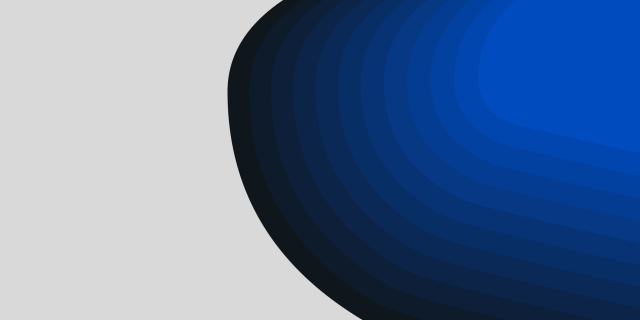
A Shadertoy shader for this background:

```glsl
// Stepped blue blob: nested curved layers, dark rim to bright core, on light grey.

const int   LAYERS     = 12;
const float EASE       = 0.06;  // widens the spacing towards the core
const vec3  BACKGROUND = vec3(0.851);
const vec3  RIM_COLOR  = vec3(0.060, 0.085, 0.110);
const vec3  CORE_COLOR = vec3(0.000, 0.294, 0.745);

// Edge curves: three joined quadratic Beziers, in canvas heights, y down from the top.
const vec2 RIM[7] = vec2[7](
    vec2(0.885, 0.000), vec2(0.711, 0.117), vec2(0.711, 0.286), vec2(0.711, 0.747),
    vec2(1.133, 1.000), vec2(1.219, 1.052), vec2(2.000, 1.224));
const vec2 CORE[7] = vec2[7](
    vec2(1.609, 0.000), vec2(1.495, 0.104), vec2(1.495, 0.240), vec2(1.495, 0.364),
    vec2(1.635, 0.396), vec2(1.693, 0.409), vec2(2.000, 0.479));

vec2 controlPoint(int i, float depth) {
    return mix(RIM[i], CORE[i], depth);
}

// Approximate signed distance to a layer's edge, positive inside.
float layerDistance(vec2 p, float depth) {
    // Pick the Bezier segment that spans this height
    int first = 0;
    if (p.y > controlPoint(2, depth).y) first = 2;
    if (p.y > controlPoint(4, depth).y) first = 4;
    vec2 a = controlPoint(first, depth);
    vec2 b = controlPoint(first + 1, depth) - a;
    vec2 c = controlPoint(first + 2, depth) - a - 2.0 * b;

    // Solve y(s) = p.y, where curve(s) = a + 2 b s + c s^2
    float rise = p.y - a.y;
    float root = sqrt(max(b.y * b.y + c.y * rise, 1e-6));
    float s = rise / (b.y + root);

    // Scale the horizontal gap by the slope of the edge
    float edgeX = a.x + s * (2.0 * b.x + c.x * s);
    float slope = (b.x + c.x * s) / root;
    return (p.x - edgeX) * inversesqrt(1.0 + slope * slope);
}

void mainImage(out vec4 fragColor, in vec2 fragCoord) {
    vec2 p = vec2(fragCoord.x, iResolution.y - fragCoord.y) / iResolution.y;
    float pixel = 1.0 / iResolution.y;

    // Paint the layers from the rim inwards
    vec3 color = BACKGROUND;
    for (int i = 0; i < LAYERS; i++) {
        float t = float(i) / float(LAYERS - 1);
        float depth = t - EASE * t * (1.0 - t);
        float coverage = smoothstep(-0.7 * pixel, 0.7 * pixel, layerDistance(p, depth));
        color = mix(color, mix(RIM_COLOR, CORE_COLOR, t), coverage);
    }
    fragColor = vec4(color, 1.0);
}
```
